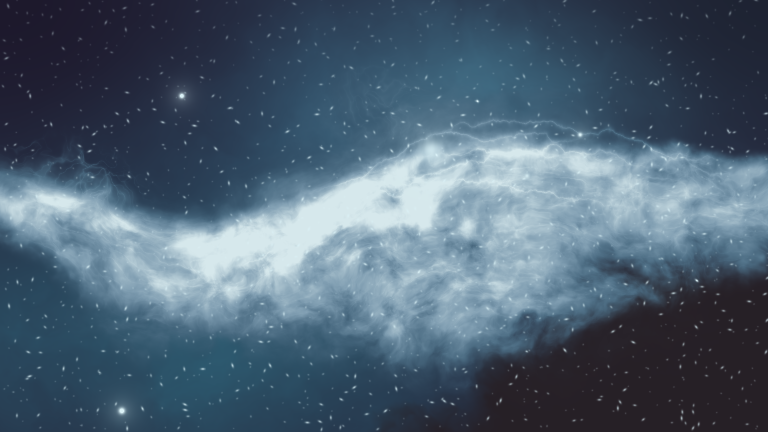
Reproduce this background procedurally as a Shadertoy shader.

```glsl
// A pale river of nebula gas crossing a dark teal and violet sky.
// Layered noise fills a band between two curves; soft ellipses light it,
// and wavering strands, hashed flakes and a few glowing stars lie on top.

const vec3 NIGHT  = vec3(0.140, 0.150, 0.230);
const vec3 VIOLET = vec3(0.110, 0.090, 0.165);
const vec3 INK    = vec3(0.110, 0.130, 0.185);
const vec3 BLUE   = vec3(0.185, 0.300, 0.400);
const vec3 TEAL   = vec3(0.240, 0.415, 0.510);
const vec3 DEEP   = vec3(0.170, 0.330, 0.415);
const vec3 EMBER  = vec3(0.150, 0.125, 0.150);
const vec3 HAZE   = vec3(0.290, 0.420, 0.510);
const vec3 MIST   = vec3(0.490, 0.610, 0.690);
const vec3 PALE   = vec3(0.840, 0.910, 0.925);

float hash(vec2 p) {
    vec3 q = fract(p.xyx * vec3(0.1031, 0.1030, 0.0973));
    q += dot(q, q.yzx + 33.33);
    return fract((q.x + q.y) * q.z);
}

float noise(vec2 p) {
    vec2 i = floor(p), f = fract(p);
    f = f * f * (3.0 - 2.0 * f);
    return mix(mix(hash(i), hash(i + vec2(1, 0)), f.x),
               mix(hash(i + vec2(0, 1)), hash(i + vec2(1, 1)), f.x), f.y);
}

float fbm(vec2 p) {
    float sum = 0.0, amp = 0.5;
    for (int i = 0; i < 5; i++) {
        sum += amp * noise(p);
        p = mat2(1.6, 1.2, -1.2, 1.6) * p + 7.3;
        amp *= 0.52;
    }
    return sum;
}

// Thin bright veins where smooth noise crosses its middle value
float veins(vec2 p) {
    float sum = 0.0, amp = 0.6;
    for (int i = 0; i < 3; i++) {
        sum += amp * pow(1.0 - abs(2.0 * noise(p) - 1.0), 6.0);
        p = mat2(1.6, 1.2, -1.2, 1.6) * p + 3.7;
        amp *= 0.7;
    }
    return sum;
}

// Soft ellipse whose long axis has the given slope
float glow(vec2 p, vec2 center, vec2 radius, float slope) {
    vec2 axis = normalize(vec2(1.0, slope)), d = p - center;
    d = vec2(dot(d, axis), dot(d, vec2(-axis.y, axis.x))) / radius;
    return exp(-dot(d, d));
}

float bandTop(float x) {
    return 0.585 - 0.10 * smoothstep(0.05, 0.42, x)
         + 0.20 * smoothstep(0.42, 1.12, x) - 0.05 * smoothstep(1.2, 1.78, x);
}

float bandBottom(float x) {
    return 0.43 - 0.21 * smoothstep(0.0, 0.4, x) + 0.16 * smoothstep(1.15, 1.5, x);
}

vec3 sky(vec2 p, float cloud) {
    float vary = 0.55 + 0.9 * cloud;
    vec3 c = mix(NIGHT, BLUE, vary * 0.9 * glow(p, vec2(0.75, 0.72), vec2(0.46, 0.30), 0.2));
    c = mix(c, TEAL, vary * 0.9 * glow(p, vec2(1.17, 0.77), vec2(0.42, 0.22), 0.0));
    c = mix(c, DEEP, vary * 0.95 * glow(p, vec2(0.40, 0.20), vec2(0.68, 0.34), 0.0));
    c = mix(c, VIOLET, 0.9 * glow(p, vec2(0.0, 1.0), vec2(0.5, 0.35), 0.0));
    c = mix(c, INK, 0.8 * glow(p, vec2(1.78, 1.0), vec2(0.4, 0.3), 0.0));
    float corner = p.x - 1.02 - 0.95 * p.y + 0.5 * (cloud - 0.48);
    return mix(c, EMBER, smoothstep(-0.14, 0.14, corner) * (1.0 - smoothstep(0.32, 0.46, p.y)));
}

// Gas brightness from 0 to about 1
float gas(vec2 p, vec2 warp, float cloud) {
    float top = bandTop(p.x), depth = top - p.y + 0.08 * warp.y;
    float across = depth / (top - bandBottom(p.x));
    float body = smoothstep(-0.025, 0.045, depth)
               * (1.0 - smoothstep(0.45, 1.35, across + 0.9 * (cloud - 0.48)));
    vec2 flow = vec2(p.x * 9.0, (p.y - top) * 20.0) + 1.6 * warp;
    float grain = 0.6 * (fbm(flow) - 0.49) + 0.6 * (fbm(p * 21.0 + 2.0 * warp) - 0.49);
    vec2 q = p + 0.10 * warp;
    float core = 0.46 * glow(q, vec2(0.70, 0.475), vec2(0.38, 0.095), 0.40)
               + 0.46 * glow(q, vec2(0.17, 0.520), vec2(0.30, 0.055), -0.27)
               + 0.14 * glow(q, vec2(1.40, 0.57), vec2(0.45, 0.11), -0.05);
    float haze = 0.30 * glow(q, vec2(0.93, 0.34), vec2(0.42, 0.16), 0.0)
               + 0.16 * glow(q, vec2(0.98, 0.72), vec2(0.32, 0.13), 0.1);
    float light = body * (0.43 + 0.75 * grain + 0.14 * veins(flow * 0.8));
    light += core * (0.9 + 1.1 * grain) + haze * (0.8 + 2.0 * grain);
    float wisps = glow(p, vec2(0.19, 0.60), vec2(0.13, 0.06), -0.4)
                + 0.7 * glow(p, vec2(0.88, 0.77), vec2(0.09, 0.08), 0.5);
    return max(light + 0.24 * wisps * veins(p * 13.0 + 3.0 * warp), 0.0);
}

// Wavering filament that follows the upper edge of the band
float strand(vec2 p, float id) {
    float start = 0.35 + 0.8 * hash(vec2(id, 4.0)), end = start + 0.4 + 0.4 * hash(vec2(id, 9.0));
    float y = bandTop(p.x) + 0.015 - 0.022 * id + 0.05 * (noise(vec2(p.x * 5.0, id)) - 0.5)
            + 0.06 * (fbm(vec2(p.x * 17.0, id * 5.0 + p.y * 9.0)) - 0.49);
    float reach = smoothstep(start, start + 0.15, p.x) * (1.0 - smoothstep(end - 0.2, end, p.x));
    return reach * (exp(-abs(p.y - y) / 0.004) + 0.3 * exp(-abs(p.y - y) / 0.016));
}

// One small tilted flake in some of the cells of a grid
float flakes(vec2 p, float cell, float seed) {
    vec2 id = floor(p / cell) + seed;
    vec2 d = p - cell * (id - seed + 0.2 + 0.6 * vec2(hash(id), hash(id + 31.0)));
    float angle = 6.283 * hash(id + 57.0), size = hash(id + 83.0);
    d = mat2(cos(angle), -sin(angle), sin(angle), cos(angle)) * d;
    d /= vec2(0.0020 + 0.0030 * size * size, 0.0017 + 0.0008 * size);
    return step(0.6, hash(id + 11.0)) * (0.15 + 0.6 * size * size) * exp(-dot(d, d));
}

float star(vec2 p, vec2 center, float size) {
    float r = length(p - center) / size;
    return exp(-r * r * 2.0) + 0.35 * exp(-r * 0.45);
}

void mainImage(out vec4 fragColor, in vec2 fragCoord) {
    vec2 p = fragCoord / iResolution.y;
    vec2 warp = vec2(fbm(p * 6.0 + 4.0), fbm(p * 7.0 + 19.0)) - 0.49;
    float cloud = fbm(p * 4.5 + 1.2 * warp + 11.0);

    // Gas and strands over the sky
    float light = gas(p, warp, cloud);
    for (int i = 0; i < 8; i++) light += 0.17 * strand(p, float(i));
    vec3 color = sky(p, cloud);
    color = mix(color, HAZE, smoothstep(0.0, 0.30, light));
    color = mix(color, MIST, smoothstep(0.20, 0.54, light));
    color = mix(color, PALE, smoothstep(0.42, 1.02, light));

    // Flakes and stars
    float sparkle = 0.0;
    for (int i = 0; i < 3; i++) sparkle += flakes(p, 0.028 + 0.012 * float(i), 40.0 * float(i) + 5.0);
    sparkle *= 1.0 - 0.45 * smoothstep(0.65, 0.95, p.y);
    sparkle += star(p, vec2(0.421, 0.778), 0.008) + star(p, vec2(0.282, 0.049), 0.010);
    sparkle += 0.8 * star(p, vec2(1.343, 0.688), 0.007) + 0.6 * star(p, vec2(1.220, 0.593), 0.007);
    sparkle += 0.6 * star(p, vec2(0.997, 0.653), 0.034);
    color = mix(color, vec3(0.86, 0.95, 0.97), clamp(sparkle, 0.0, 1.0));
    fragColor = vec4(color, 1.0);
}
```
